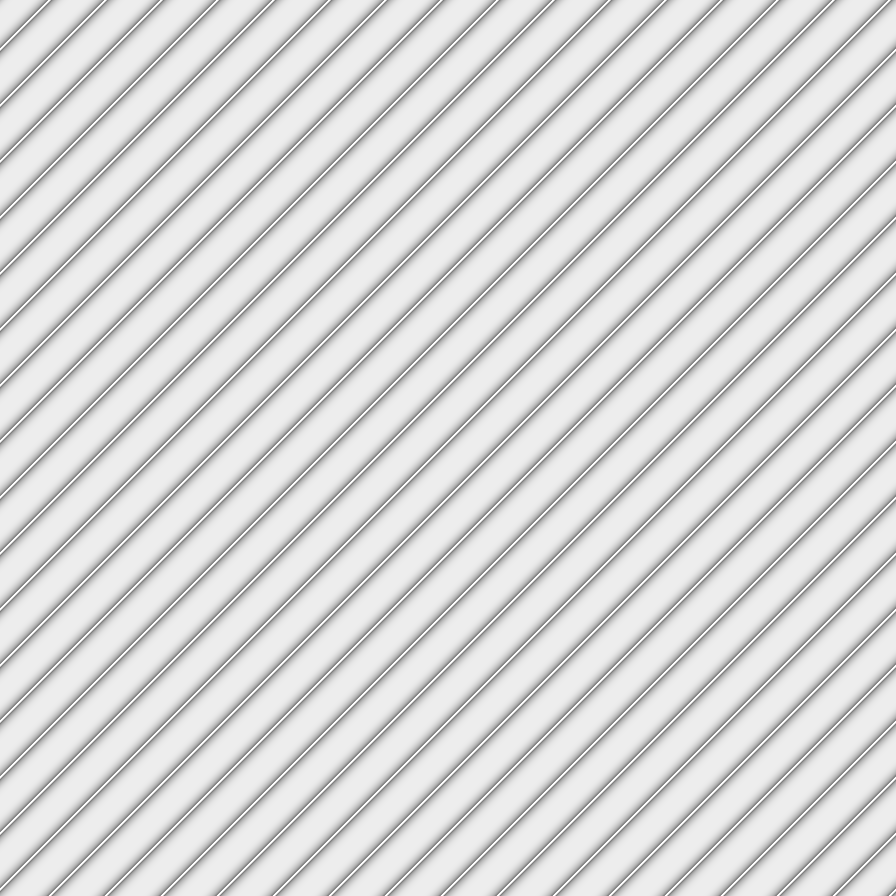
A three.js fragment shader for this pattern:

```glsl
// Pale rounded diagonal ribs, parted by shaded grooves with a thin white glint.
varying vec2 vUv;

const float REPEATS = 16.0;         // ribs across and down, whole so that it tiles
const float GROOVE_PHASE = 0.8875;  // place of the groove within a repeat
const float RIB_TONE = 0.93;        // crest of a rib
const float SHADE_DEPTH = 0.295;    // darkening of the broad shadow
const float SHADE_REACH = 0.16;     // reach of that shadow, in repeats
const float CREASE_DEPTH = 0.3;     // darkening of the fine line beside the glint
const float CREASE_REACH = 0.0516;  // reach of that line, in repeats
const float GLINT_HALF = 0.025;     // half width of the white line, in repeats
const float GLINT_SOFT = 0.0125;    // softness of its edges, in repeats
const vec3 GLINT_COLOR = vec3(1.0);

// Distance to the middle of the nearest groove, in repeats
float grooveDistance(vec2 p) {
  return abs(fract((p.x - p.y) * REPEATS - GROOVE_PHASE + 0.5) - 0.5);
}

// Bell curve that is 1 in the groove and fades over the reach
float bell(float dist, float reach) {
  float t = dist / reach;
  return exp(-t * t);
}

// Grey of the rounded rib: a broad shadow plus a sharp dark crease
float ribTone(float dist) {
  return RIB_TONE - SHADE_DEPTH * bell(dist, SHADE_REACH)
                  - CREASE_DEPTH * bell(dist, CREASE_REACH);
}

// Coverage of the white line
float glintMask(float dist) {
  return 1.0 - smoothstep(GLINT_HALF - GLINT_SOFT, GLINT_HALF + GLINT_SOFT, dist);
}

void main() {
  float dist = grooveDistance(vUv);
  vec3 color = mix(vec3(ribTone(dist)), GLINT_COLOR, glintMask(dist));
  gl_FragColor = vec4(color, 1.0);
}
```
